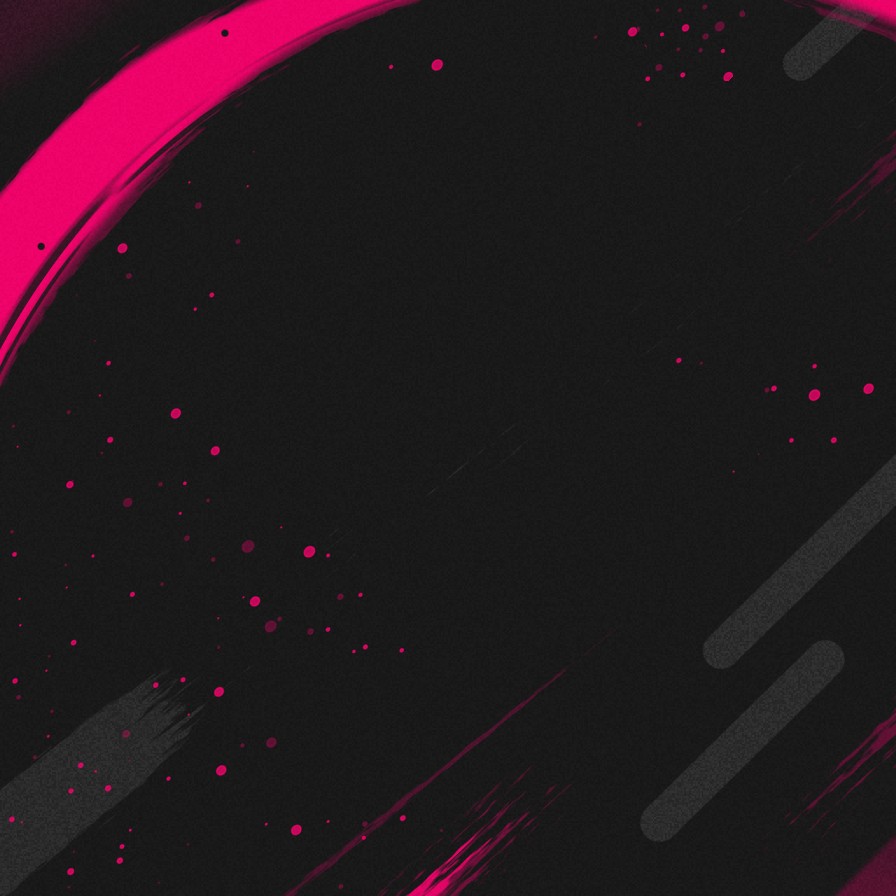
Give the GLSL for this background, as a Shadertoy shader.

```glsl
const vec3 BASE = vec3(0.098, 0.097, 0.098);
const vec3 PINK = vec3(0.93, 0.01, 0.41);
const vec3 GREY = vec3(0.172);
const vec2 ARC_CENTRE = vec2(0.69, 0.245);
const float ARC_RADIUS = 0.826;
const float DIM = 0.27;        // opacity of faded ink
const float GRAIN = 0.022;
const float GRAIN_CELLS = 512.0;

float hash(vec2 p) {
    vec3 q = fract(vec3(p.xyx) * 0.1031);
    q += dot(q, q.yzx + 33.33);
    return fract((q.x + q.y) * q.z);
}

float noise(vec2 p) {
    vec2 i = floor(p), f = fract(p);
    f = f * f * (3.0 - 2.0 * f);
    return mix(mix(hash(i), hash(i + vec2(1, 0)), f.x),
               mix(hash(i + vec2(0, 1)), hash(i + vec2(1, 1)), f.x), f.y);
}

// Bristle marks; q holds the distances along and across the stroke
float dryInk(float coverage, vec2 q) {
    float fibre = 0.65 * noise(vec2(q.x * 5.0, q.y * 210.0) + 40.0)
                + 0.35 * noise(vec2(q.x * 70.0, q.y * 480.0) + 90.0);
    return smoothstep(-0.12, 0.15, coverage - fibre);
}

// Distances along and across the line from a towards b
vec2 strokeSpace(vec2 p, vec2 a, vec2 b) {
    vec2 d = normalize(b - a);
    return vec2(dot(p - a, d), dot(p - a, vec2(-d.y, d.x)));
}

// Thin streaks that fade from a to b
float streaks(vec2 p, vec2 a, vec2 b, float halfWidth, float load) {
    vec2 q = strokeSpace(p, a, b);
    float t = clamp(q.x / length(b - a), 0.0, 1.0);
    float body = max(1.0 - abs(q.y) / halfWidth, 0.0);
    return dryInk(load * sqrt(body) * (1.0 - t) - 0.13, q);
}

float capsule(vec2 p, vec2 a, vec2 b, float r) {
    vec2 d = b - a;
    return length(p - a - d * clamp(dot(p - a, d) / dot(d, d), 0.0, 1.0)) - r;
}

float arcBrush(vec2 p) {
    vec2 v = p - ARC_CENTRE;
    float across = length(v) - ARC_RADIUS + 0.003;
    float along = atan(v.y, -v.x) * ARC_RADIUS;
    float halfWidth = mix(0.046, 0.02, smoothstep(0.1, 0.38, p.x));
    float fringe = across > 0.0 ? 0.022 : 0.042;
    float c = 1.0 - (abs(across) - halfWidth) / fringe;
    vec2 q = vec2(along, across);
    float ink = dryInk(c, q) * mix(0.3, 1.0, smoothstep(0.55, 1.0, c));
    // Dry gaps near the inner edge
    float gap = smoothstep(0.66, 0.82, noise(vec2(along * 4.0, across * 150.0)));
    ink *= 1.0 - 0.85 * gap * smoothstep(-0.018, -0.035, across);
    // Bare spots
    float spot = min(length(p - vec2(0.046, 0.725)), length(p - vec2(0.251, 0.963)));
    return ink * smoothstep(0.003, 0.005, spot);
}

// Chance of a drop at a place
float dropDensity(vec2 p) {
    float left = smoothstep(0.31, 0.38, length(p - vec2(0.62, 0.6)))
               * smoothstep(0.54, 0.46, p.x)
               * step(length(p - ARC_CENTRE), ARC_RADIUS - 0.075);
    float right = smoothstep(0.16, 0.08, length((p - vec2(0.85, 0.52)) * vec2(1.0, 1.3)));
    float top = smoothstep(0.16, 0.04, length(p - vec2(0.74, 0.96)));
    return 0.36 * left + 0.32 * right + 0.35 * top;
}

float drops(vec2 p, float cells, float size, float seed, float boost, float px) {
    vec2 id = floor(p * cells);
    vec2 key = id + seed;
    vec2 centre = (id + 0.5 + 0.6 * (vec2(hash(key), hash(key + 17.3)) - 0.5)) / cells;
    float h = hash(key + 51.7);
    float r = size * mix(0.3, 1.0, h * h);
    vec2 d = p - centre;
    float dist = length(vec2(d.x + d.y, (d.y - d.x) * 1.2) * 0.7071) - r;
    float shade = mix(0.4, 1.0, step(0.45, hash(key + 83.1)));
    shade *= 0.8 + 0.2 * smoothstep(-0.003, 0.0, dist);
    float present = step(hash(key + 29.9), boost * dropDensity(centre));
    return present * shade * smoothstep(px, -px, dist);
}

void mainImage(out vec4 fragColor, in vec2 fragCoord) {
    vec2 p = fragCoord / iResolution.xy;
    float px = 1.0 / iResolution.y;
    float speck = hash(floor(p * GRAIN_CELLS));
    vec3 col = BASE;

    // Grey bars
    float bars = capsule(p, vec2(0.893, 0.929), vec2(1.01, 1.036), 0.019);
    bars = min(bars, capsule(p, vec2(0.805, 0.274), vec2(1.04, 0.504), 0.0205));
    bars = min(bars, capsule(p, vec2(0.736, 0.082), vec2(0.921, 0.264), 0.0215));
    float grey = smoothstep(px, -px, bars);

    // Grey dry brush
    vec2 q = strokeSpace(p, vec2(-0.06, 0.01), vec2(0.22, 0.238));
    float body = 1.0 - (abs(q.y) - 0.036) / 0.024;
    grey = max(grey, 0.9 * dryInk(min(body, 1.1) - smoothstep(0.23, 0.4, q.x), q));
    col = mix(col, GREY + 0.035 * (speck - 0.5), grey);

    // Faded corners
    float patchy = noise(p * 22.0) * 0.6 + speck * 0.4;
    float corner = smoothstep(0.13, 0.04, 0.7 * p.x + 1.0 - p.y);
    float ink = 0.14 * corner * (0.5 + patchy);
    ink = max(ink, DIM * smoothstep(0.925, 0.94, p.x - p.y) * (0.75 + 0.4 * patchy));

    // Streaks
    ink = max(ink, 0.22 * streaks(p, vec2(1.03, 0.83), vec2(0.81, 0.63), 0.06, 0.8));
    ink = max(ink, 0.34 * streaks(p, vec2(1.03, 0.2), vec2(0.77, -0.045), 0.045, 0.85));
    ink = max(ink, 0.4 * streaks(p, vec2(0.44, -0.03), vec2(0.74, 0.257), 0.05, 0.9));
    ink = max(ink, 0.95 * streaks(p, vec2(0.445, -0.02), vec2(0.64, 0.166), 0.022, 1.15));
    ink = max(ink, 0.25 * streaks(p, vec2(0.69, 0.3), vec2(0.85, 0.43), 0.006, 0.8));

    // Arc and drops
    ink = max(ink, arcBrush(p));
    ink = max(ink, drops(p, 19.0, 0.0078, 7.0, 1.0, px));
    ink = max(ink, drops(p, 31.0, 0.0034, 131.0, 0.55, px));
    float cluster = smoothstep(0.085, 0.03, length(p - vec2(0.77, 0.97)));
    ink = max(ink, drops(p, 44.0, 0.0066, 263.0, 2.0 * cluster, px));

    col = mix(col, PINK, clamp(ink, 0.0, 1.0));
    col += GRAIN * (speck - 0.5);
    fragColor = vec4(clamp(col, 0.0, 1.0), 1.0);
}
```
